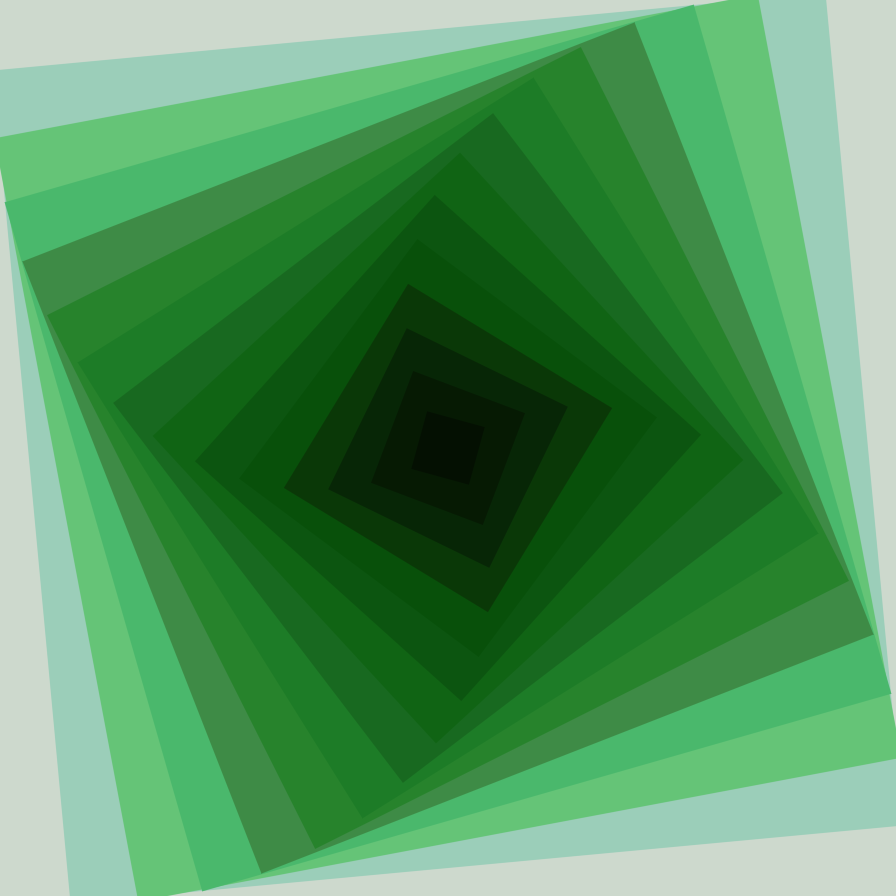
This background is drawn by a Shadertoy shader. Its source:

```glsl
const int LAYERS = 15;

// Backdrop first, then each square from the outside in
const vec3 PALETTE[LAYERS] = vec3[LAYERS](
    vec3(0.804, 0.851, 0.804),
    vec3(0.606, 0.806, 0.725),
    vec3(0.396, 0.769, 0.467),
    vec3(0.290, 0.722, 0.424),
    vec3(0.243, 0.545, 0.275),
    vec3(0.153, 0.514, 0.173),
    vec3(0.114, 0.486, 0.153),
    vec3(0.094, 0.412, 0.125),
    vec3(0.063, 0.392, 0.078),
    vec3(0.047, 0.333, 0.063),
    vec3(0.030, 0.314, 0.039),
    vec3(0.039, 0.220, 0.027),
    vec3(0.027, 0.149, 0.024),
    vec3(0.022, 0.102, 0.012),
    vec3(0.016, 0.063, 0.008)
);

mat2 rotation(float angle) {
    float c = cos(angle), s = sin(angle);
    return mat2(c, -s, s, c);
}

float squareDistance(vec2 p, float halfSide) {
    vec2 d = abs(p) - halfSide;
    return length(max(d, 0.0)) + min(max(d.x, d.y), 0.0);
}

void mainImage(out vec4 fragColor, in vec2 fragCoord) {
    float canvas = min(iResolution.x, iResolution.y);
    vec2 p = (fragCoord - 0.5 * iResolution.xy) / canvas;
    float pixel = 1.0 / canvas;

    // Nested squares shrink evenly while turning counterclockwise
    vec3 color = PALETTE[0];
    for (int i = 1; i < LAYERS; i++) {
        float progress = float(i) / float(LAYERS);
        vec2 q = rotation(radians(80.0) * progress) * p;
        float d = squareDistance(q, 0.5 * (1.0 - progress));
        float coverage = 1.0 - smoothstep(-0.7 * pixel, 0.7 * pixel, d);
        color = mix(color, PALETTE[i], coverage);
    }

    fragColor = vec4(color, 1.0);
}
```
